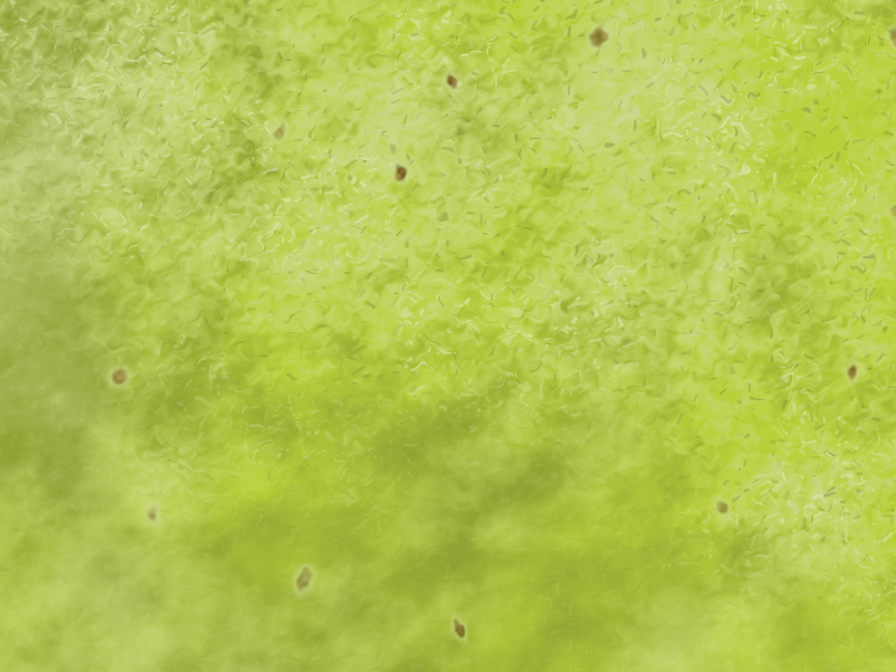
Give the GLSL for this texture, as a Shadertoy shader.

```glsl
// Yellow-green fruit skin seen close up: soft blotches and a milky wash from
// layered value noise, ragged pale and dark flecks strewn over jittered grids,
// and a few brown pores, each with a pale ring.

const vec3 SHADE_GREEN  = vec3(0.56, 0.64, 0.20);
const vec3 BRIGHT_GREEN = vec3(0.71, 0.80, 0.22);
const vec3 MILKY_GREEN  = vec3(0.80, 0.85, 0.58);
const vec3 FLECK_LIGHT  = vec3(0.87, 0.90, 0.70);
const vec3 FLECK_DARK   = vec3(0.47, 0.54, 0.20);
const vec3 PORE_BROWN   = vec3(0.48, 0.37, 0.13);

float hash(vec2 p) {
    return fract(sin(dot(p, vec2(127.1, 311.7))) * 43758.5);
}

float noise(vec2 p) {
    vec2 cell = floor(p), f = fract(p);
    f = f * f * (3.0 - 2.0 * f);
    return mix(mix(hash(cell), hash(cell + vec2(1, 0)), f.x),
               mix(hash(cell + vec2(0, 1)), hash(cell + vec2(1, 1)), f.x), f.y);
}

float fbm(vec2 p, int octaves) {
    float sum = 0.0, amp = 0.5, total = 0.0;
    for (int i = 0; i < octaves; i++) {
        sum += amp * noise(p);
        total += amp;
        amp *= 0.5;
        p = mat2(1.6, 1.2, -1.2, 1.6) * p + 7.3;
    }
    return sum / total;
}

mat2 rotation(float angle) {
    float c = cos(angle), s = sin(angle);
    return mat2(c, s, -s, c);
}

// Offset that bends shapes at the given scale
vec2 bend(vec2 p, float scale, float amount) {
    return amount * (vec2(noise(p * scale), noise(p * scale + 40.0)) - 0.5);
}

// Soft bump around a centre, used for the large light and dark areas
float glow(vec2 p, vec2 centre, vec2 size) {
    vec2 d = (p - centre) / size;
    return exp(-dot(d, d));
}

// Short strokes of random place, tilt, length and strength, one per cell
float flecks(vec2 p, float cells, float seed, float halfLength, float halfWidth, float blur) {
    vec2 q = p * cells, home = floor(q);
    float cover = 0.0;
    for (int j = -1; j <= 1; j++)
    for (int i = -1; i <= 1; i++) {
        vec2 cell = home + vec2(i, j), key = cell + seed;
        vec2 centre = cell + vec2(hash(key), hash(key + 31.7));
        float tilt = 0.45 + 2.4 * (hash(key + 57.3) - 0.5);
        float strength = hash(key + 83.9);
        vec2 d = (q - centre) / cells * rotation(tilt);
        d.x = max(abs(d.x) - halfLength * hash(key + 19.4), 0.0);
        float mark = 1.0 - smoothstep(halfWidth - blur, halfWidth + blur, length(d));
        cover = max(cover, mark * strength * strength);
    }
    return cover;
}

// Sparse oval pores: x is the brown core, y the pale ring around it
vec2 pores(vec2 p, float cells, float seed) {
    vec2 q = p * cells, home = floor(q), cover = vec2(0);
    float wobble = 0.010 * (noise(p * 90.0) - 0.5);
    for (int j = -1; j <= 1; j++)
    for (int i = -1; i <= 1; i++) {
        vec2 cell = home + vec2(i, j), key = cell + seed;
        if (hash(key + 3.3) > 0.8) continue;
        vec2 centre = cell + 0.1 + 0.8 * vec2(hash(key), hash(key + 31.7));
        vec2 d = (q - centre) / cells * rotation(0.8 * (hash(key + 9.2) - 0.5));
        float dist = length(d * vec2(1.2, 0.85)) + wobble;
        float radius = mix(0.009, 0.015, hash(key + 5.1));
        float strength = mix(0.35, 0.85, hash(key + 8.6));
        float core = 1.0 - smoothstep(radius - 0.007, radius + 0.003, dist);
        float ring = 1.0 - smoothstep(radius, radius + 0.014, dist);
        cover = max(cover, vec2(core * strength, ring * 0.45));
    }
    return cover;
}

void mainImage(out vec4 fragColor, in vec2 fragCoord) {
    vec2 p = fragCoord / iResolution.y;
    float blur = max(0.0016, 0.7 / iResolution.y);
    vec2 ragged = p + bend(p, 70.0, 0.014);
    vec2 slanted = (p + bend(p, 14.0, 0.025)) * rotation(0.5);

    // Broad blotches, medium mottling and fine grain
    float blotch = fbm(p * 3.4 + 4.0, 3) - 0.5;
    float mottle = fbm(slanted * vec2(13.0, 17.0), 3) - 0.5;
    float grain = fbm(ragged * rotation(0.5) * vec2(65.0, 90.0), 2) - 0.5;
    float rough = smoothstep(0.1, 0.75, p.y + 0.35 * p.x - 0.2 + 0.7 * blotch);

    // Shade at the left edge and below, milky wash above
    float light = 0.50 + 0.32 * smoothstep(0.0, 1.2, p.x) + 0.12 * p.y
                + 1.5 * blotch + 1.2 * mottle + 0.55 * grain * (0.3 + rough)
                - 0.55 * glow(p, vec2(0.0, 1.0), vec2(0.13, 0.35))
                - 0.30 * glow(p, vec2(0.15, 0.42), vec2(0.22, 0.18))
                - 0.22 * glow(p, vec2(0.85, 0.12), vec2(0.35, 0.2));
    float wash = 0.10 + 0.36 * glow(p, vec2(0.18, 0.78), vec2(0.25, 0.25))
               + 0.40 * glow(p, vec2(0.75, 0.85), vec2(0.38, 0.3))
               + 0.20 * glow(p, vec2(0.0, 0.35), vec2(0.15, 0.4))
               + 0.9 * (fbm(p * 5.0 + 21.0, 3) - 0.5)
               + 0.5 * mottle + 0.7 * grain * (0.3 + rough);
    vec3 color = mix(SHADE_GREEN, BRIGHT_GREEN, clamp(light, 0.0, 1.1));
    color = mix(color, MILKY_GREEN, clamp(wash, 0.0, 0.9));

    // Flecks gather in clusters where the skin is rough
    float clusters = smoothstep(0.35, 0.75, noise(p * 11.0 + 3.0));
    float dark = flecks(ragged, 55.0, 12.0, 0.006, 0.0020, blur);
    float pale = max(flecks(ragged, 50.0, 77.0, 0.010, 0.0022, blur),
                     flecks(ragged, 75.0, 140.0, 0.004, 0.0022, blur));
    color = mix(color, FLECK_DARK, 0.45 * dark * (0.15 + 0.85 * rough));
    color = mix(color, FLECK_LIGHT, 0.75 * pale * (0.15 + 0.85 * rough * clusters));

    // Pores with an uneven brown
    vec2 pore = pores(p, 3.6, 6.0);
    color = mix(color, MILKY_GREEN, pore.y);
    color = mix(color, PORE_BROWN + 0.3 * (noise(p * 130.0) - 0.5), pore.x);

    fragColor = vec4(color, 1.0);
}
```
